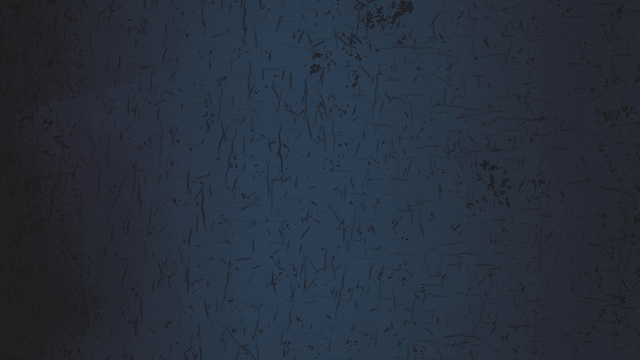
Give the GLSL for this texture, as a WebGL 2 fragment shader.

```glsl
#version 300 es
precision highp float;
// Worn, scratched blue metal fading to charcoal at the sides.
// A broad tone field is mottled by layered sines, eaten by cellular wear,
// cut by grid-scattered scratches, then mapped through a colour ramp.

uniform vec2 u_resolution;
out vec4 fragColor;

vec3 hash3(vec2 p) {
  vec3 q = fract(vec3(p.xyx) * vec3(0.1031, 0.1030, 0.0973));
  q += dot(q, q.yxz + 33.33);
  return fract((q.xxy + q.yzz) * q.zyx);
}

// Distance to the nearest scattered point
float cellular(vec2 p) {
  vec2 id = floor(p);
  float nearest = 2.0;
  for (int y = -1; y <= 1; y++)
    for (int x = -1; x <= 1; x++) {
      vec2 cell = id + vec2(x, y);
      vec2 d = cell + hash3(cell + 71.0).xy - p;
      nearest = min(nearest, dot(d, d));
    }
  return sqrt(nearest);
}

// Smooth mottling from rotated, self-warped sines, about -1 to 1
float mottle(vec2 p) {
  float sum = 0.0, amp = 0.5;
  for (int i = 0; i < 5; i++) {
    p = mat2(0.8, 0.6, -0.6, 0.8) * p * 1.7 + 2.3;
    p += 0.7 * sin(p.yx * 1.3);
    sum += amp * sin(p.x) * cos(p.y);
    amp *= 0.68;
  }
  return sum;
}

// One bent, tapered scratch per grid cell; width is in canvas heights
float scratches(vec2 p, float cells, float angle, float spread, float width, float share) {
  vec2 q = p * cells, id = floor(q);
  float soft = 0.9 / u_resolution.y, ink = 0.0;
  for (int y = -1; y <= 1; y++)
    for (int x = -1; x <= 1; x++) {
      vec2 cell = id + vec2(x, y);
      vec3 place = hash3(cell + cells * 7.0 + angle * 13.0);
      vec3 kind = hash3(cell + cells * 3.0 + 157.0);
      float a = angle + (place.z - 0.5) * spread;
      vec2 d = q - cell - place.xy;
      d = vec2(dot(d, vec2(cos(a), sin(a))), dot(d, vec2(-sin(a), cos(a))));
      d.y += (kind.y - 0.5) * 0.35 * d.x * d.x + 0.012 * sin(d.x * 17.0 + kind.z * 6.0);
      float reach = mix(0.2, 0.9, kind.z * kind.z);
      float taper = 1.0 - smoothstep(0.3, 1.0, abs(d.x) / reach);
      float line = 1.0 - smoothstep(width * 0.4, width + soft, abs(d.y) / cells);
      ink = max(ink, line * taper * step(kind.x, share) * mix(0.35, 1.0, kind.y));
    }
  return ink;
}

float spot(vec2 p, vec2 centre, vec2 size) {
  vec2 d = (p - centre) / size;
  return exp(-dot(d, d));
}

vec3 ramp(float t) {
  vec3 c = mix(vec3(0.126, 0.126, 0.134), vec3(0.150, 0.160, 0.200), smoothstep(0.0, 0.25, t));
  c = mix(c, vec3(0.160, 0.190, 0.240), smoothstep(0.25, 0.5, t));
  c = mix(c, vec3(0.160, 0.220, 0.280), smoothstep(0.5, 0.75, t));
  return mix(c, vec3(0.170, 0.243, 0.325), smoothstep(0.75, 1.0, t));
}

void main() {
  vec2 p = gl_FragCoord.xy / u_resolution.y;
  vec2 uv = gl_FragCoord.xy / u_resolution;
  float blotch = mottle(p * 2.2);
  float brushed = mottle(p * vec2(26.0, 5.0));
  float rightSide = smoothstep(0.5, 0.8, uv.x);

  // Broad light: steep charcoal left, slow fade to the right
  float u = uv.x + 0.022 * blotch;
  float tone = smoothstep(0.0, 0.46, u) * (1.0 - 0.8 * smoothstep(0.5, 1.0, u));
  tone *= 0.98 - 0.12 * smoothstep(0.25, 0.55, abs(uv.y - 0.5));
  tone += 0.05 * blotch + 0.035 * brushed;

  // Faint slanted edge of an old coat at upper left
  float edge = uv.y - 0.68 - 0.48 * (uv.x - 0.02);
  float coat = smoothstep(0.012, -0.004, edge) * smoothstep(-0.22, 0.0, edge);
  tone += 0.09 * coat * smoothstep(0.01, 0.04, uv.x) * smoothstep(0.3, 0.18, uv.x);

  // Flaked wear, gathered at the left border and in a few patches
  vec2 w = p + 0.012 * sin(p.yx * vec2(43.0, 37.0));
  float flakes = 0.35 * cellular(w * 13.0) + 0.35 * cellular(w * vec2(46.0, 33.0))
               + 0.3 * cellular(w * 105.0);
  float patches = spot(uv, vec2(0.61, 0.97), vec2(0.06, 0.07))
                + 0.8 * spot(uv, vec2(0.78, 0.51), vec2(0.07, 0.07))
                + 0.6 * spot(uv, vec2(0.52, 0.82), vec2(0.05, 0.12))
                + 0.75 * smoothstep(0.16, 0.0, uv.x)
                + 0.4 * smoothstep(0.9, 1.0, uv.x);
  float limit = 0.205 + 0.2 * min(patches, 1.0);
  float wear = 1.0 - smoothstep(limit - 0.05, limit + 0.04, flakes);

  // Upright scratches at left and centre, level ones at right, a few strays
  float upright = max(scratches(p, 8.0, 1.53, 0.35, 0.0017, 0.65),
                      scratches(p, 19.0, 1.5, 0.6, 0.0013, 0.6));
  float level = max(scratches(p, 7.0, -0.08, 0.3, 0.0013, 0.75),
                    scratches(p, 17.0, 0.03, 0.25, 0.0011, 0.7));
  float strays = max(scratches(p, 4.0, 1.9, 1.8, 0.0019, 0.4),
                     scratches(p, 27.0, 1.4, 2.6, 0.0015, 0.3));
  float ink = max(upright * mix(0.8, 0.3, rightSide), level * mix(0.2, 0.7, rightSide));
  ink = max(max(ink, strays * 0.75), wear * 0.8);

  // Fine grain, then colour with a slight plum cast on the left
  tone += 0.16 * (cellular(p * vec2(150.0, 95.0)) - 0.48);
  vec3 colour = ramp(clamp(tone * (1.0 - ink), 0.0, 1.0)) * (1.0 - 0.14 * ink);
  float plum = spot(uv, vec2(0.2, 0.4), vec2(0.13, 0.5)) * smoothstep(-0.5, 0.6, blotch);
  colour += vec3(0.008, -0.006, 0.001) * plum * (1.0 - ink);
  fragColor = vec4(colour, 1.0);
}
```
